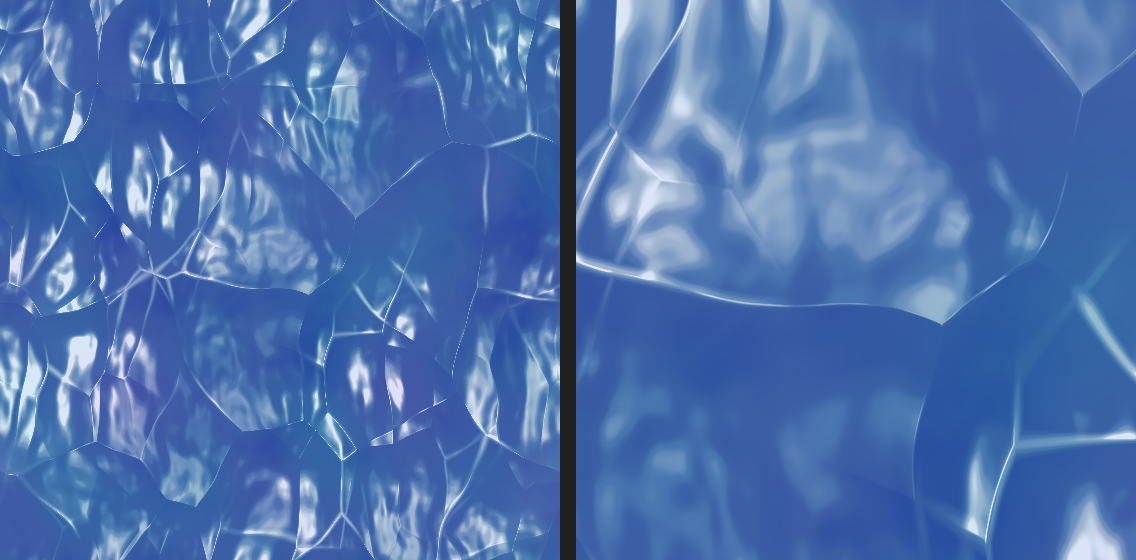
Left: the whole. Right: its middle third, enlarged.
Reproduce this texture procedurally as a WebGL 1 fragment shader.

```glsl
precision highp float;
// Glossy blue, lumpy ice: creased domes with soft white reflections, tiling.
uniform vec2 u_resolution;

// Colour ramp from shade to reflection
const vec3 DEEP  = vec3(0.14, 0.27, 0.62);
const vec3 BLUE  = vec3(0.23, 0.37, 0.645);
const vec3 SKY   = vec3(0.29, 0.455, 0.69);
const vec3 HAZE  = vec3(0.42, 0.56, 0.745);
const vec3 FROST = vec3(0.60, 0.70, 0.81);
const vec3 WHITE = vec3(0.85, 0.90, 0.97);
const vec3 TINT  = vec3(0.07, -0.06, 0.01);

// Whole cell counts keep every layer periodic
const vec2 BIG_CELLS    = vec2(5.0, 4.0);
const vec2 SMALL_CELLS  = vec2(12.0, 6.0);
const vec2 RIPPLE_CELLS = vec2(22.0, 12.0);
const vec2 GRAIN_CELLS  = vec2(44.0, 28.0);
const float BIG_HEIGHT    = 0.090;
const float SMALL_HEIGHT  = 0.040;
const float RIPPLE_HEIGHT = 0.012;
const float GRAIN_HEIGHT  = 0.0035;

const vec2 GLOSS_SLOPE = vec2(0.02, 0.20); // slope that mirrors the light
const float GLOSS_WIDTH = 0.25;
const float GLOSS_GAIN = 0.85;
const float CREASE_GAIN = 0.50;
const float BASE_TONE = 0.18;
const float SLOPE_STEP = 0.0025;

vec2 hash2(vec2 cell, float seed) {
  vec3 q = fract(vec3(cell.xyx + seed * 7.31) * vec3(0.1031, 0.1030, 0.0973));
  q += dot(q, q.yzx + 33.33);
  return fract((q.xx + q.yz) * q.zy);
}

vec2 wrapCell(vec2 cell, vec2 cells) {
  return floor(mod(cell + 0.5, cells));
}

float cornerSlope(vec2 cell, vec2 offset, vec2 cells, float seed) {
  return dot(hash2(wrapCell(cell + offset, cells), seed) * 2.0 - 1.0, vec2(0.0));
}

// Periodic gradient noise, roughly -0.6 to 0.6
float corner(vec2 cell, vec2 f, vec2 offset, vec2 cells, float seed) {
  vec2 gradient = hash2(wrapCell(cell + offset, cells), seed) * 2.0 - 1.0;
  return dot(gradient, f - offset);
}

float noise(vec2 p, vec2 cells, float seed) {
  vec2 i = floor(p * cells);
  vec2 f = p * cells - i;
  vec2 u = f * f * f * (f * (f * 6.0 - 15.0) + 10.0);
  float low = mix(corner(i, f, vec2(0.0, 0.0), cells, seed),
                  corner(i, f, vec2(1.0, 0.0), cells, seed), u.x);
  float high = mix(corner(i, f, vec2(0.0, 1.0), cells, seed),
                   corner(i, f, vec2(1.0, 1.0), cells, seed), u.x);
  return mix(low, high, u.y);
}

// Rounded cells: x is the dome height, y the distance to the crease
vec2 domes(vec2 p, vec2 cells, float seed) {
  vec2 i = floor(p * cells);
  vec2 f = p * cells - i;
  float nearest = 9.0;
  float second = 9.0;
  for (int y = -1; y <= 1; y++) {
    for (int x = -1; x <= 1; x++) {
      vec2 o = vec2(float(x), float(y));
      vec2 d = o + hash2(wrapCell(i + o, cells), seed) - f;
      float dist = dot(d, d);
      second = min(second, max(nearest, dist));
      nearest = min(nearest, dist);
    }
  }
  return vec2(1.0 - nearest, sqrt(second) - sqrt(nearest));
}

// Where the surface is busy (1) or calm (0)
float activity(vec2 p) {
  return smoothstep(-0.28, 0.28, noise(p, vec2(3.0, 2.0), 5.0));
}

// x is the height, y the strength of the bright creases
vec2 surface(vec2 p) {
  vec2 broad = vec2(noise(p, vec2(4.0), 1.0), noise(p, vec2(4.0), 2.0));
  vec2 tight = vec2(noise(p, vec2(11.0), 3.0), noise(p, vec2(11.0), 4.0));
  vec2 q = p + 0.05 * broad + 0.015 * tight;
  float busy = activity(p);
  vec2 big = domes(q, BIG_CELLS, 11.0);
  vec2 small = domes(q, SMALL_CELLS, 12.0);
  float h = BIG_HEIGHT * big.x + SMALL_HEIGHT * busy * small.x
          + RIPPLE_HEIGHT * noise(q, RIPPLE_CELLS, 13.0)
          + GRAIN_HEIGHT * noise(q, GRAIN_CELLS, 14.0);
  float crease = 1.0 - smoothstep(0.0, 0.05, big.y);
  crease = max(crease, busy * (1.0 - smoothstep(0.0, 0.08, small.y)));
  return vec2(h, crease);
}

vec3 ramp(float t) {
  vec3 c = mix(DEEP, BLUE, smoothstep(0.0, 0.20, t));
  c = mix(c, SKY, smoothstep(0.20, 0.36, t));
  c = mix(c, HAZE, smoothstep(0.36, 0.52, t));
  c = mix(c, FROST, smoothstep(0.52, 0.70, t));
  return mix(c, WHITE, smoothstep(0.70, 0.95, t));
}

void main() {
  vec2 p = gl_FragCoord.xy / u_resolution;
  vec2 here = surface(p);
  vec2 slope = vec2(surface(p + vec2(SLOPE_STEP, 0.0)).x,
                    surface(p + vec2(0.0, SLOPE_STEP)).x) - here.x;
  slope /= SLOPE_STEP;

  // Soft reflection, stronger in busy areas
  vec2 miss = (slope - GLOSS_SLOPE) / GLOSS_WIDTH;
  float gloss = exp(-dot(miss, miss)) * mix(0.45, 1.2, activity(p));

  // Creases catch light only here and there
  float gate = smoothstep(-0.05, 0.25, noise(p, vec2(7.0), 21.0));
  float cloud = noise(p, vec2(5.0, 4.0), 22.0) + 0.5 * noise(p, vec2(13.0, 9.0), 23.0);
  float tone = BASE_TONE + 0.20 * cloud + 0.07 * clamp(slope.y, -1.0, 1.0);
  tone += GLOSS_GAIN * gloss + CREASE_GAIN * here.y * gate;

  vec3 color = ramp(tone) + TINT * noise(p, vec2(6.0, 5.0), 24.0);
  gl_FragColor = vec4(color, 1.0);
}
```
